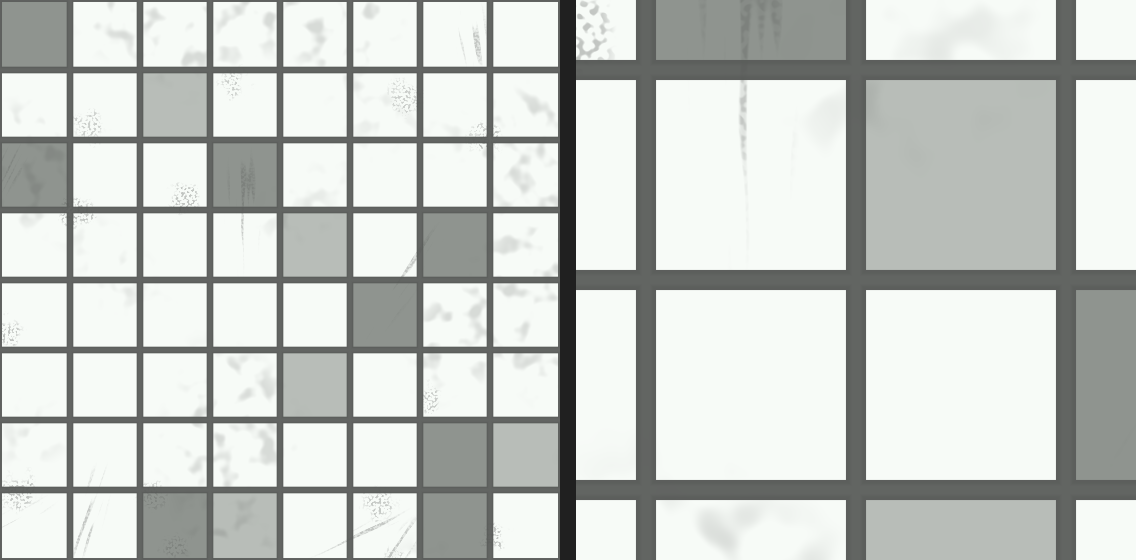
Left: the whole. Right: its middle third, enlarged.
Reproduce this pattern procedurally as a WebGL 1 fragment shader.

```glsl
precision highp float;
// Square tiles in white and two greys, dark grout, with smudges, speckle and scratches.

uniform vec2 u_resolution;

const float TILES = 8.0;           // tiles across and down
const float GROUT_HALF = 0.048;    // half line width, in tiles
const float BORDER = 0.028;        // line width at the canvas edge, in tiles
const vec3 WHITE_TILE = vec3(0.97, 0.985, 0.97);
const vec3 LIGHT_TILE = vec3(0.72, 0.74, 0.72);
const vec3 DARK_TILE = vec3(0.56, 0.58, 0.56);
const vec3 GROUT = vec3(0.36, 0.37, 0.36);
const vec3 DIRT = vec3(0.34, 0.35, 0.34);
const float SMUDGE_STRENGTH = 0.20;
const float SPECKLE_STRENGTH = 0.38;
const float SCRATCH_STRENGTH = 0.32;
const int SPECKLE_PATCHES = 14;
const int SCRATCH_BUNDLES = 8;

vec2 hash2(vec2 p) {
  vec2 q = vec2(dot(p, vec2(127.1, 311.7)), dot(p, vec2(269.5, 183.3)));
  return fract(sin(q) * 43758.5);
}

float cornerSlope(vec2 cell, vec2 corner, vec2 f) {
  float angle = 6.2832 * hash2(cell + corner).x;
  return dot(vec2(cos(angle), sin(angle)), f - corner);
}

float gradientNoise(vec2 p) {
  vec2 cell = floor(p);
  vec2 f = p - cell;
  vec2 w = f * f * f * (f * (f * 6.0 - 15.0) + 10.0);
  float low = mix(cornerSlope(cell, vec2(0.0), f), cornerSlope(cell, vec2(1.0, 0.0), f), w.x);
  float high = mix(cornerSlope(cell, vec2(0.0, 1.0), f), cornerSlope(cell, vec2(1.0), f), w.x);
  return mix(low, high, w.y);
}

// A cubic permutation of the cell number scatters a fixed count of grey tiles.
vec3 tileColour(vec2 cell) {
  float column = mod(cell.x + 1.0, TILES);
  float row = mod(TILES - 2.0 - cell.y, TILES);
  float k = column + TILES * row;
  float rank = floor(mod(k * k * k + 0.5, 71.0));
  if (rank > 18.5 && rank < 26.5) return DARK_TILE;
  if (rank > 26.5 && rank < 31.5) return LIGHT_TILE;
  return WHITE_TILE;
}

// Signed distance to the nearest grout line on each axis, in tiles.
vec2 groutDistance(vec2 grid) {
  vec2 line = floor(grid + 0.5);
  vec2 outer = step(TILES * 0.5 - 0.5, abs(line - TILES * 0.5));
  return abs(grid - line) - mix(vec2(GROUT_HALF), vec2(BORDER), outer);
}

float smudges(vec2 p) {
  float region = smoothstep(0.0, 0.3, gradientNoise(p * 3.6 + 17.0));
  float blot = gradientNoise(p * 24.0 + 5.0) + 0.45 * gradientNoise(p * 53.0);
  return region * smoothstep(0.05, 0.55, blot);
}

float speckles(vec2 p, float grain) {
  float cover = 0.0;
  float ragged = 0.025 * gradientNoise(p * 45.0 + 31.0);
  for (int i = 0; i < SPECKLE_PATCHES; i++) {
    vec2 centre = hash2(vec2(float(i), 4.7));
    vec2 shape = hash2(vec2(float(i), 9.1));
    float radius = mix(0.022, 0.046, shape.x);
    float d = length(p - centre) + ragged;
    cover = max(cover, (1.0 - smoothstep(radius * 0.35, radius, d)) * mix(0.5, 1.0, shape.y));
  }
  return cover * smoothstep(-0.02, 0.3, grain);
}

// Each bundle is noise stretched along its own direction inside an ellipse.
float scratches(vec2 p, float grain) {
  float cover = 0.0;
  for (int i = 0; i < SCRATCH_BUNDLES; i++) {
    vec2 centre = hash2(vec2(float(i), 23.4));
    vec2 shape = hash2(vec2(float(i), 37.8));
    float angle = mix(0.4, 1.95, shape.x);
    vec2 along = vec2(cos(angle), sin(angle));
    vec2 d = p - centre;
    vec2 q = vec2(dot(d, along), dot(d, vec2(-along.y, along.x)));
    vec2 extent = vec2(mix(0.07, 0.14, shape.y), mix(0.022, 0.04, shape.x));
    float inside = 1.0 - smoothstep(0.45, 1.0, length(q / extent));
    float strokes = gradientNoise(q * vec2(9.0, 115.0) + 50.0 * shape);
    cover = max(cover, inside * smoothstep(0.14, 0.36, strokes));
  }
  return cover * mix(0.45, 1.0, smoothstep(-0.2, 0.2, grain));
}

void main() {
  vec2 p = gl_FragCoord.xy / u_resolution;
  vec2 grid = p * TILES;
  vec2 pixel = TILES / u_resolution;

  // Tiles and grout, slightly paler along the middle of each line
  vec2 edge = groutDistance(grid);
  vec2 onTile = smoothstep(-0.6 * pixel, 0.6 * pixel, edge);
  float depth = clamp(-min(edge.x, edge.y) / GROUT_HALF, 0.0, 1.0);
  vec3 grout = GROUT + 0.025 * smoothstep(0.2, 0.7, depth);
  float tileMask = onTile.x * onTile.y;
  vec3 colour = mix(grout, tileColour(floor(grid)), tileMask);

  // Wear runs across tiles and grout alike
  float grain = gradientNoise(p * 210.0 + 3.0);
  float wear = SMUDGE_STRENGTH * smudges(p);
  wear = max(wear, SPECKLE_STRENGTH * speckles(p, grain));
  wear = max(wear, SCRATCH_STRENGTH * scratches(p, grain));
  gl_FragColor = vec4(mix(colour, DIRT, wear), 1.0);
}
```
